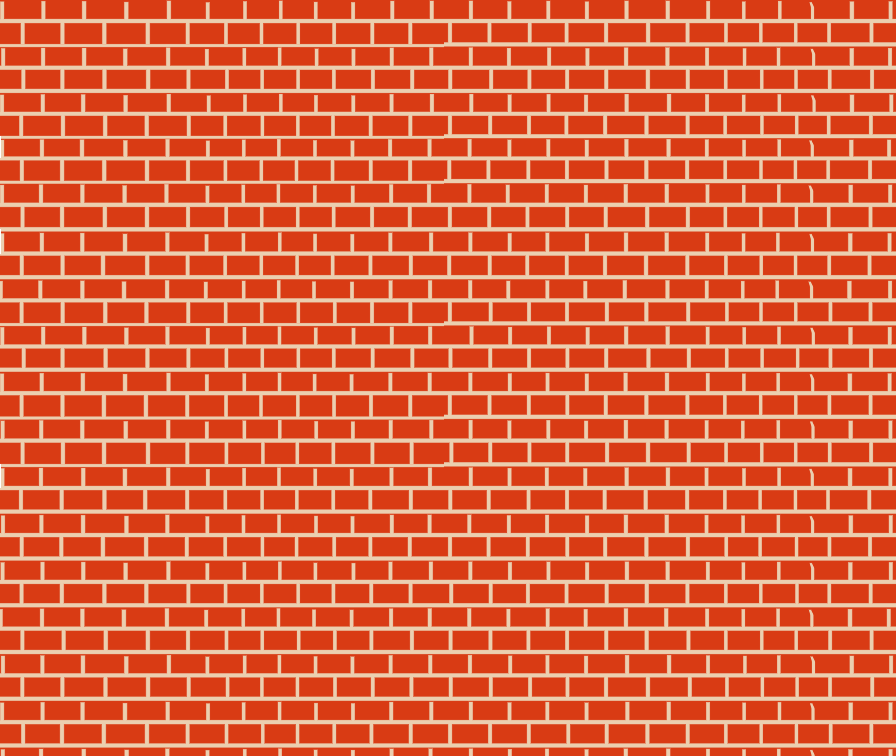
A Shadertoy shader for this pattern:

```glsl
// Running-bond brick wall: flat red bricks with pale sand mortar.
// Courses come from floor/fract on a gently warped grid, alternate ones shift
// by half a brick, and hashes vary the joints. One unit is one course height.

float hash(vec2 p) {
    return fract(sin(dot(p, vec2(127.1, 311.7))) * 43758.5453);
}

float bump(float x, float center, float width) {
    float d = (x - center) / width;
    return exp(-d * d);
}

// Sideways drift of the upright joints along the wall
float jointDrift(float x) {
    return 0.54 * bump(x, 8.5, 4.74) + 0.24 * bump(x, 22.0, 6.0)
         + 0.42 * bump(x, 30.2, 3.5) - 0.15 * bump(x, 35.5, 0.8);
}

// Signed distance to the level mortar lines
float bedDistance(float x, float depth) {
    float line = round(depth);
    // Some lines over the shifted courses break into a small step mid-wall
    float stepped = step(mod(line, 2.0), 0.5) * step(0.6, hash(vec2(line, 3.0)));
    float offset = 0.05 * stepped * step(x, 19.0);
    return abs(depth - line - offset) - 0.09 + 0.5 * offset;
}

// Signed distance to the upright joints of one course
float jointDistance(float x, float course, float down, float shifted) {
    // One column of joints hooks to the left at the top
    float hook = shifted * step(abs(x - 34.85), 0.6) * (1.0 - smoothstep(0.15, 0.45, down));
    float along = x + 0.1 * hook - jointDrift(x) - 0.9;
    along += 0.07 * (hash(vec2(course, 7.0)) - 0.5);
    float t = along / 1.6525 - 0.5 * shifted;
    float id = round(t);
    float jitter = 0.08 * (hash(vec2(id, course)) - 0.5);
    float d = abs((t - id) * 1.6525 + jitter) - 0.082 + 0.025 * hook;

    // Joints of shifted courses stop just short of the line above
    float top = 0.12 + 0.08 * hash(vec2(id, 19.0));
    return shifted > 0.5 ? max(d, top - down) : d;
}

void mainImage(out vec4 fragColor, in vec2 fragCoord) {
    vec2 p = fragCoord / iResolution.y * 32.35;
    float pixel = 32.35 / iResolution.y;

    // Courses counted from the top, with slight unevenness in height
    float depth = 32.45 - p.y;
    depth += 0.15 * bump(depth, 8.0, 2.4) + 0.08 * bump(depth, 16.0, 4.0);
    float course = floor(depth);
    float shifted = 1.0 - mod(course, 2.0);

    float d = min(bedDistance(p.x, depth),
                  jointDistance(p.x, course, depth - course, shifted));
    float mortar = 1.0 - smoothstep(-0.75 * pixel, 0.75 * pixel, d);

    vec3 brickRed = vec3(0.85, 0.23, 0.08);
    vec3 mortarSand = vec3(0.92, 0.81, 0.69);
    vec3 color = mix(brickRed, mortarSand, mortar);

    // Bare sliver at the left end of a few shifted courses
    float bare = shifted * step(0.85, hash(vec2(course, 41.0)));
    color = mix(color, vec3(1.0), bare * (1.0 - smoothstep(0.02, 0.02 + pixel, p.x)));

    fragColor = vec4(color, 1.0);
}
```
